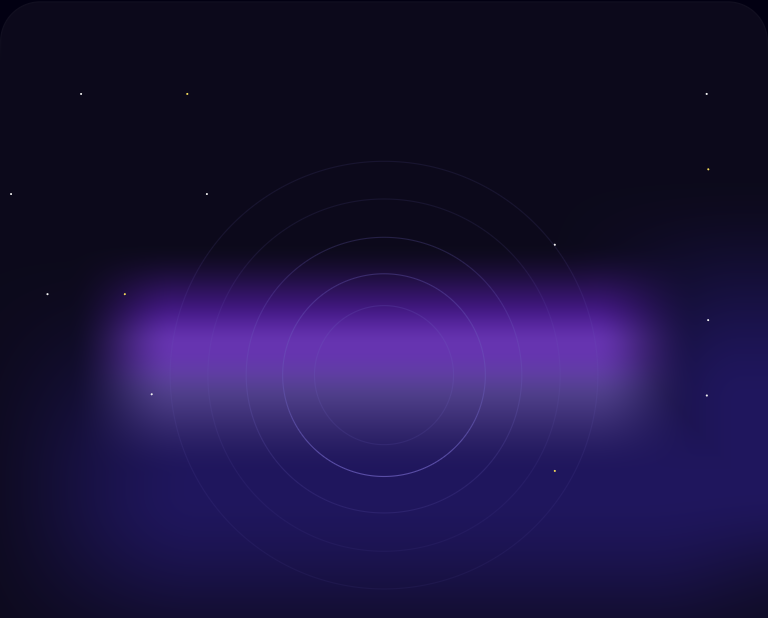
Give the GLSL for this background, as a Shadertoy shader.

```glsl
// Night panel with a blurred violet band, indigo haze, concentric rings and sparse stars.

const vec3 BACKDROP = vec3(0.006, 0.0, 0.07);
const vec3 NIGHT    = vec3(0.047, 0.037, 0.105);
const vec3 INDIGO   = vec3(0.122, 0.086, 0.365);
const vec3 VIOLET   = vec3(0.33, 0.11, 0.64);
const vec3 ORCHID   = vec3(0.40, 0.205, 0.69);
const vec3 SLATE    = vec3(0.35, 0.28, 0.59);
const vec3 RING     = vec3(0.42, 0.37, 0.74);
const vec3 GOLD     = vec3(0.95, 0.85, 0.35);

const int RING_COUNT = 5;
const float RING_RADIUS[RING_COUNT] = float[](0.1125, 0.164, 0.223, 0.285, 0.346);
const float RING_ALPHA[RING_COUNT]  = float[](0.22, 0.36, 0.26, 0.13, 0.13);

// Smooth fall from 1 at "full" to 0 at "empty", in either direction.
float fade(float full, float empty, float v) {
    float t = clamp((v - empty) / (full - empty), 0.0, 1.0);
    return t * t * (3.0 - 2.0 * t);
}

// Antialiased coverage of a signed distance.
float coverage(float dist, float pixel) {
    return clamp(0.5 - dist / pixel, 0.0, 1.0);
}

float roundedBox(vec2 p, vec2 halfSize, float radius) {
    vec2 q = abs(p) - halfSize + radius;
    return length(max(q, 0.0)) + min(max(q.x, q.y), 0.0) - radius;
}

// Indigo haze: wide along the floor, climbing at the right.
float hazeAmount(vec2 p) {
    float low = fade(-0.30, -0.72, p.x) * fade(0.22, 0.60, p.y);
    float right = fade(0.58, 0.25, p.x) * fade(0.35, 0.72, p.y);
    float corner = 1.0 - 0.5 * fade(0.70, 0.42, p.x) * fade(0.0, 0.22, p.y);
    return max(low, right) * fade(0.20, -0.13, p.y) * corner;
}

// Soft violet band, cooling towards its lower edge.
vec3 addBand(vec3 color, vec2 p) {
    vec3 band = mix(VIOLET, ORCHID, fade(0.44, 0.515, p.y));
    band = mix(band, SLATE, fade(0.35, 0.44, p.y));
    float vertical = fade(0.442, 0.608, p.y) * fade(0.409, 0.231, p.y);
    return mix(color, band, vertical * fade(0.335, 0.51, abs(p.x)));
}

// Thin circles; the second one brightens at its foot.
vec3 addRings(vec3 color, vec2 p, float pixel) {
    float dist = length(p);
    float foot = fade(-1.0, 0.1, p.y / max(dist, 0.001));
    for (int i = 0; i < RING_COUNT; i++) {
        float line = coverage(abs(dist - RING_RADIUS[i]) - 0.0009, pixel);
        float alpha = RING_ALPHA[i] * (i == 1 ? 1.0 + 1.1 * foot : 1.0 - 0.35 * foot);
        color = mix(color, RING, line * alpha);
    }
    return color;
}

// Stars wander in and out from one side edge as they step downwards.
vec3 addStars(vec3 color, vec2 p, float side, float halfWidth, float pixel) {
    bool isLeft = side < 0.0;
    int count = isLeft ? 7 : 6;
    for (int i = 0; i < count; i++) {
        float n = float(i);
        float phase = isLeft ? 2.6 * n - 0.3 : 2.1 * n - 2.63;
        float inset = 0.18 + 0.165 * sin(phase);
        float drop = isLeft ? 0.162 * floor(n * 0.5) : 0.122 * n;
        vec2 star = vec2(side * (halfWidth - inset), 0.848 - drop);
        vec3 tint = i % 4 == 1 ? GOLD : vec3(0.95);
        color = mix(color, tint, coverage(length(p - star) - 0.0016, pixel));
    }
    return color;
}

void mainImage(out vec4 fragColor, in vec2 fragCoord) {
    // Height is 1, x is zero on the centre line.
    float pixel = 1.0 / iResolution.y;
    float halfWidth = 0.5 * iResolution.x * pixel;
    vec2 p = fragCoord * pixel - vec2(halfWidth, 0.0);

    // Light layers
    vec3 color = mix(NIGHT, INDIGO, hazeAmount(p));
    color = addBand(color, p);

    // Line work and stars
    color = addRings(color, p - vec2(0.0, 0.393), pixel);
    color = addStars(color, p, -1.0, halfWidth, pixel);
    color = addStars(color, p, 1.0, halfWidth, pixel);

    // Panel with rounded top corners and a faint rim
    float panel = roundedBox(p, vec2(halfWidth, 0.998), 0.065);
    float rim = coverage(abs(panel + 0.001) - 0.001, pixel) * fade(0.95, 0.9, p.y);
    color += 0.02 * rim;
    color = mix(BACKDROP, color, p.y > 0.5 ? coverage(panel, pixel) : 1.0);

    fragColor = vec4(color, 1.0);
}
```
